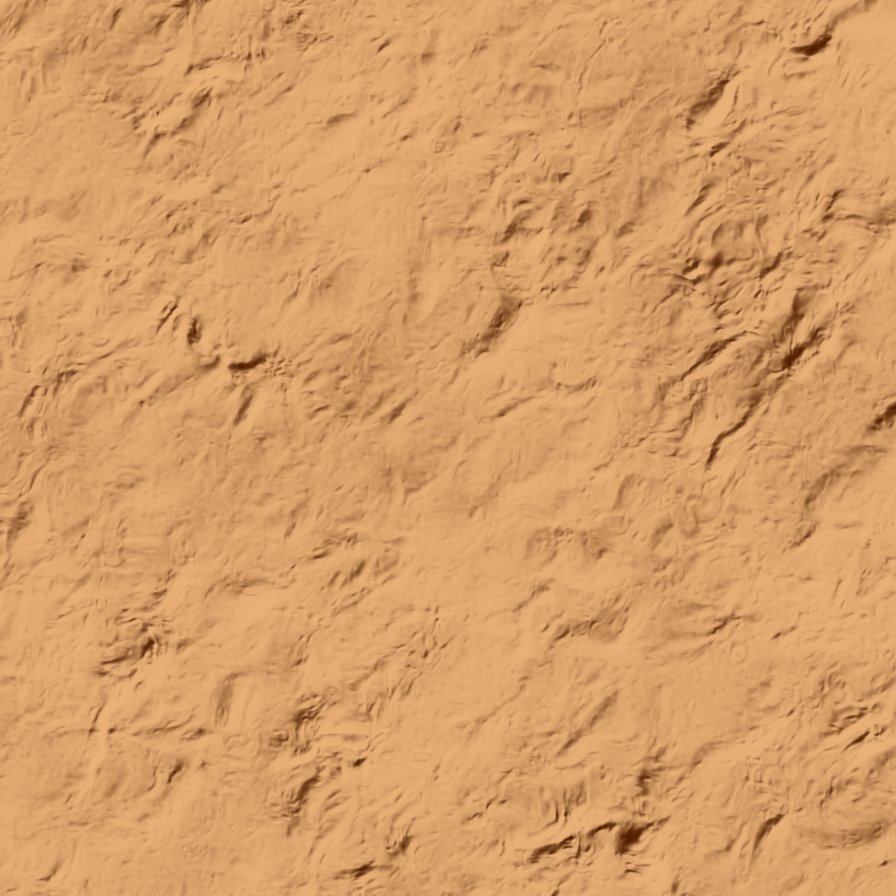
A Shadertoy shader for this texture:

```glsl
const vec3 SUNLIT_SAND = vec3(0.92, 0.70, 0.475);
const vec3 SHADE_TINT = vec3(1.0, 0.97, 0.80);   // colour lost per unit of shade
const float SHADE_MEDIAN = 0.064;
const float SHADE_SPREAD = 0.75;
const float TONE_LIMIT = 3.0;                    // softens the deepest shadows
const float GRAIN_ANGLE = 0.72;                  // direction of the ridges
const float STRETCH = 0.82;
const float RIPPLE_SLOPE = 1.3;
const float RIPPLE_SCALE = 16.0;
const float LEDGE_SCALE = 2.7;
const float LEDGE_SHARPNESS = 42.0;
const float LEDGE_HEIGHT = 0.026;
const float LIGHT_STEP = 0.0014;
const float TAU = 6.2831853;

float hash(vec2 p) {
    return fract(sin(dot(p, vec2(127.1, 311.7))) * 43758.5453);
}

float cornerSlope(vec2 cell, vec2 offset) {
    float angle = TAU * hash(cell);
    return dot(vec2(cos(angle), sin(angle)), offset);
}

// Gradient noise, roughly -0.7 to 0.7
float noise(vec2 p) {
    vec2 i = floor(p), f = fract(p);
    vec2 u = f * f * f * (f * (f * 6.0 - 15.0) + 10.0);
    vec2 x = vec2(1.0, 0.0), y = vec2(0.0, 1.0);
    return mix(mix(cornerSlope(i, f), cornerSlope(i + x, f - x), u.x),
               mix(cornerSlope(i + y, f - y), cornerSlope(i + 1.0, f - 1.0), u.x), u.y);
}

// Signed field whose zero line is the edge of the ledges
float ledgeField(vec2 p) {
    vec2 q = p * LEDGE_SCALE + vec2(7.3, 2.8);
    return noise(q) + 0.35 * noise(q * 2.3 + 11.0)
         + 0.10 * noise(p * 17.0) + 0.06 * noise(p * 42.0);
}

// Where ledges break through the sand
float ledgeMask(vec2 p) {
    return smoothstep(-0.12, 0.34, noise(p * 4.3 + 31.7) + 0.45 * noise(p * 12.0 + 5.0));
}

// Short crescents of falling size, each octave gated into separate marks
float ripples(vec2 p) {
    vec2 warp = vec2(noise(p * 18.0 + 3.1), noise(p * 18.0 + 47.9));
    vec2 q = p + 0.018 * warp;
    float height = 0.0, frequency = RIPPLE_SCALE;
    for (int i = 0; i < 5; i++) {
        float shift = 19.7 * float(i);
        float n = noise(q * frequency + shift);
        float crest = -sqrt(n * n + 0.002);
        float gate = smoothstep(-0.3, 0.35, noise(p * frequency * 0.45 + shift + 8.3));
        height += RIPPLE_SLOPE * gate * mix(n, crest, 0.6) * 1.25 / frequency;
        frequency *= 1.7;
    }
    return height;
}

float terrain(vec2 p, float roughness, float mask) {
    float ledge = LEDGE_HEIGHT * mask * tanh(LEDGE_SHARPNESS * ledgeField(p));
    return ledge + roughness * ripples(p);
}

void mainImage(out vec4 fragColor, in vec2 fragCoord) {
    vec2 uv = fragCoord / iResolution.y;

    // Turn the plane so x runs along the ridges and y faces the light
    float c = cos(GRAIN_ANGLE), s = sin(GRAIN_ANGLE);
    vec2 p = vec2((c * uv.x + s * uv.y) * STRETCH, c * uv.y - s * uv.x);

    // Rough, darker rubble gathers around the ledges and in loose clumps
    float mask = ledgeMask(p);
    float field = ledgeField(p);
    float clump = smoothstep(0.22, 0.55, noise(p * 5.0 + 53.0) + 0.4 * noise(p * 14.0 + 17.0));
    float rubble = max(mask * exp(-220.0 * field * field), clump);
    float patches = smoothstep(-0.35, 0.35, noise(p * 6.0 + 71.0));
    float roughness = 0.6 + 0.6 * patches + 1.1 * rubble;

    // Slope towards the light, then broad tone and fine grain
    vec2 toLight = vec2(0.0, LIGHT_STEP);
    float slope = (terrain(p + toLight, roughness, mask)
                 - terrain(p - toLight, roughness, mask)) / (2.0 * LIGHT_STEP);
    float tone = slope + 0.75 * rubble - 0.05;
    tone += 1.3 * noise(p * 4.0 + 13.0) + 1.0 * noise(p * 13.0 + 90.0);
    tone += 0.7 * noise(uv * 145.0);
    tone = TONE_LIMIT * tanh(tone / TONE_LIMIT);

    float shade = SHADE_MEDIAN * exp(SHADE_SPREAD * tone);
    fragColor = vec4(SUNLIT_SAND - shade * SHADE_TINT, 1.0);
}
```
